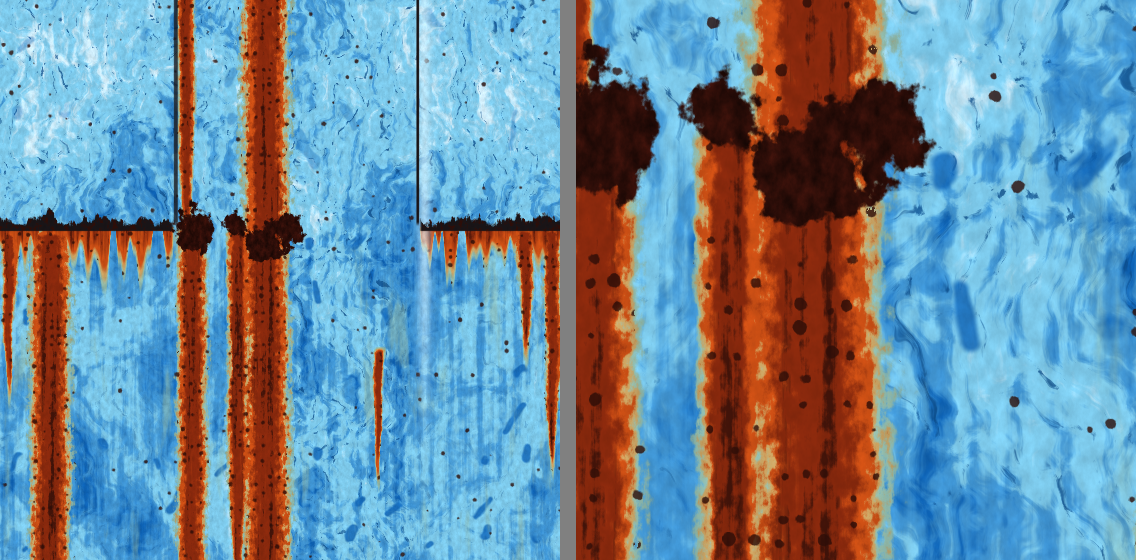
Left: the whole. Right: its middle third, enlarged.
A Shadertoy shader for this texture:

```glsl
// Weathered blue sheet metal: brushed paint, black seams and ragged ledges with rust
// bleeding down. Gradient noise shapes paint and edges; one colour ramp maps rust.

const vec3 WHITE = vec3(0.82, 0.93, 0.98), PALE = vec3(0.49, 0.79, 0.92),
  MID = vec3(0.25, 0.58, 0.82), DEEP = vec3(0.05, 0.38, 0.7),
  SAGE = vec3(0.56, 0.72, 0.66), TAN = vec3(0.78, 0.63, 0.38),
  ORANGE = vec3(0.8, 0.31, 0.08), RUST = vec3(0.54, 0.16, 0.05),
  SCORCH = vec3(0.17, 0.05, 0.03), SOOT = vec3(0.1, 0.08, 0.09);
const float LEDGE_Y = 0.595, LEFT_SEAM = 0.314, RIGHT_SEAM = 0.746;
const float DAB_CELL = 0.075, SPECK_CELL = 0.014;

// Streaks: centre x, half width, bottom y, top y
const vec4 STREAKS[9] = vec4[](
  vec4(0.09, 0.023, -0.6, 0.585), vec4(0.343, 0.017, -0.6, 0.59),
  vec4(0.475, 0.027, -0.8, 1.2), vec4(0.424, 0.012, -0.1, 0.59),
  vec4(0.333, 0.01, 0.5, 1.2), vec4(0.987, 0.01, 0.12, 0.59),
  vec4(0.94, 0.012, 0.32, 0.59), vec4(0.676, 0.007, 0.1, 0.375),
  vec4(0.015, 0.009, 0.25, 0.585));
// Scorched blotches: centre and radius
const vec3 BLOTCHES[4] = vec3[](vec3(0.349, 0.59, 0.037),
  vec3(0.42, 0.596, 0.021), vec3(0.515, 0.586, 0.028), vec3(0.473, 0.565, 0.031));

float fall(float a, float b, float x) { return 1.0 - smoothstep(a, b, x); }

vec2 hash2(vec2 p) {
  vec3 q = fract(p.xyx * vec3(0.1031, 0.103, 0.0973));
  q += dot(q, q.yzx + 33.33);
  return fract((q.xx + q.yz) * q.zy);
}

float corner(vec2 cell, vec2 d) {
  float a = 6.2832 * hash2(cell + 71.0).x;
  return dot(vec2(cos(a), sin(a)), d);
}

// Gradient noise
float noise(vec2 p) {
  vec2 i = floor(p), f = fract(p), e = vec2(1, 0);
  vec2 u = f * f * f * (f * (f * 6.0 - 15.0) + 10.0);
  return mix(mix(corner(i, f), corner(i + e, f - e), u.x),
    mix(corner(i + e.yx, f - e.yx), corner(i + 1.0, f - 1.0), u.x), u.y);
}

float fbm(vec2 p) {
  float sum = 0.0, amp = 0.6;
  for (int i = 0; i < 5; i++, amp *= 0.55) {
    sum += amp * noise(p);
    p = mat2(1.6, 1.2, -1.2, 1.6) * p + 7.3;
  }
  return sum;
}

// Scattered brush dabs, one chance per cell
float brushDabs(vec2 p) {
  p += 0.006 * vec2(noise(p * 40.0), noise(p * 40.0 + 9.0));
  float cover = 0.0;
  for (int k = 0; k < 9; k++) {
    vec2 cell = floor(p / DAB_CELL) + vec2(k % 3 - 1, k / 3 - 1);
    vec2 r = hash2(cell + 13.0), s = hash2(cell + 47.0);
    float angle = 0.67 + 1.5 * s.x, size = mix(0.004, 0.011, r.y);
    vec2 axis = vec2(cos(angle), sin(angle)) * mix(0.003, 0.034, s.y * s.y);
    vec2 d = p - (cell + 0.2 + 0.6 * r) * DAB_CELL;
    d -= axis * clamp(dot(d, axis) / dot(axis, axis), -1.0, 1.0);
    cover = max(cover, step(0.58, hash2(cell + 91.0).x) * fall(size - 0.003, size + 0.002, length(d)));
  }
  return cover;
}

vec3 paint(vec2 p, float lower, float calm) {
  vec2 warp = vec2(fbm(p * 5.0), fbm(p * 5.0 + 31.0));
  float cloud = fbm(p * vec2(6, 4) + warp);
  float flakes = fbm(p * vec2(46, 24) + 5.0 * warp);
  float tone = 0.5 + 0.75 * cloud + mix(0.75, 0.3, calm) * flakes;
  tone += mix(0.15, 0.45, lower) * fbm(p * vec2(60, 3));
  vec2 shine = vec2(abs(p.x - 0.47) - 0.37, p.y - 0.86);
  tone += 0.45 * exp(-28.0 * dot(shine, shine));
  vec3 c = mix(DEEP, MID, smoothstep(0.0, 0.36, tone));
  c = mix(c, PALE, smoothstep(0.36, 0.64, tone));
  c = mix(c, WHITE, smoothstep(0.78, 1.2, tone));
  float crease = smoothstep(0.22, 0.42, fbm(p * vec2(75, 32) + 7.0 * warp + 50.0));
  c = mix(c, DEEP * 0.75, crease * mix(0.75, 0.25, calm));
  float dabs = brushDabs(p) * smoothstep(-0.05, 0.1, cloud + 0.12 * lower);
  c = mix(c, DEEP, dabs * mix(0.35, 0.8, lower));
  return mix(c, SAGE, 0.55 * lower * smoothstep(0.12, 0.4, fbm(p * vec2(22, 4) + 80.0)));
}

void mainImage(out vec4 fragColor, in vec2 fragCoord) {
  vec2 p = fragCoord / iResolution.xy;
  float px = 1.0 / iResolution.y, rise = p.y - LEDGE_Y;
  float lower = fall(-0.02, 0.02, rise);
  float middle = smoothstep(0.47, 0.53, p.x) * fall(0.72, 0.75, p.x);
  float onLedge = max(fall(0.305, 0.312, p.x), smoothstep(0.748, 0.754, p.x));
  float grain = fbm(p * vec2(110, 75)), fibre = fbm(p * vec2(90, 4) + 17.0);
  vec3 c = paint(p, lower, lower * (1.0 - middle));

  // Rust from short drips and long streaks
  float reach = max(0.008, 0.05 + 0.15 * noise(vec2(p.x * 75.0, 3.5)));
  float rust = 0.72 * onLedge * fall(0.2, 1.2, -rise / reach) * step(rise, 0.0);
  for (int i = 0; i < 9; i++) {
    vec4 s = STREAKS[i];
    float w = s.y * (0.25 + 0.75 * smoothstep(s.z, s.z + 0.3, p.y));
    float d = abs(p.x - s.x + 0.006 * noise(vec2(p.y * 9.0, s.x * 90.0))) / w;
    float level = fall(0.2, 2.1, d + 0.7 * grain + 0.5 * fibre);
    rust = max(rust, level * smoothstep(s.z, s.z + 0.12, p.y) * fall(s.w - 0.01, s.w + 0.01, p.y));
  }
  c = mix(c, SAGE, smoothstep(0.04, 0.2, rust));
  c = mix(c, TAN, smoothstep(0.2, 0.36, rust));
  c = mix(c, ORANGE, smoothstep(0.36, 0.52, rust));
  c = mix(c, RUST, smoothstep(0.55, 0.9, rust + 0.5 * fibre));
  float burnt = smoothstep(0.0, 0.35, fibre + 0.6 * grain - 0.15 * p.y);
  c = mix(c, SCORCH, 0.8 * burnt * smoothstep(0.5, 0.85, rust));

  // Specks crowd near rust
  vec2 cell = floor(p / SPECK_CELL), r = hash2(cell + 5.0);
  float crowd = 0.03 + 0.3 * smoothstep(0.02, 0.4, rust), size = SPECK_CELL * mix(0.1, 0.28, r.y);
  float away = length(p - (cell + 0.3 + 0.4 * r) * SPECK_CELL) + 0.003 * grain;
  c = mix(c, SCORCH, 0.8 * fall(size - px, size + px, away) * step(hash2(cell + 23.0).x, crowd));

  // Seams and a lit edge
  float seam = max(0.8 * fall(0.002, 0.005, abs(p.x - LEFT_SEAM)),
    fall(0.001, 0.001 + 1.5 * px, abs(p.x - RIGHT_SEAM)));
  float glint = exp(-pow((p.x - RIGHT_SEAM) / 0.012 - 1.0, 2.0));
  c = mix(c, WHITE, 0.65 * glint * smoothstep(0.1, 0.6, p.y));
  c = mix(c, SOOT, seam * smoothstep(0.0, 0.01, rise));

  // Ragged ledges and blotches
  float crest = 0.005 + 0.035 * max(0.0, fbm(vec2(p.x * 38.0, 2.5)) + 0.25) + 0.012 * grain;
  float ledge = smoothstep(-0.009, -0.006, rise) * fall(crest - 0.004, crest + 0.002, rise);
  c = mix(c, mix(SOOT, SCORCH, smoothstep(0.0, 0.3, grain)), ledge * onLedge);
  float edge = 1.0;
  for (int i = 0; i < 4; i++) edge = min(edge, length(p - BLOTCHES[i].xy) - BLOTCHES[i].z);
  edge += 0.035 * fbm(p * 32.0) + 0.008 * grain;
  c = mix(c, SCORCH * (1.0 + 0.9 * grain), fall(-0.003, 0.003, edge));
  fragColor = vec4(clamp(c * (1.0 + 0.18 * grain), 0.0, 1.0), 1.0);
}
```
